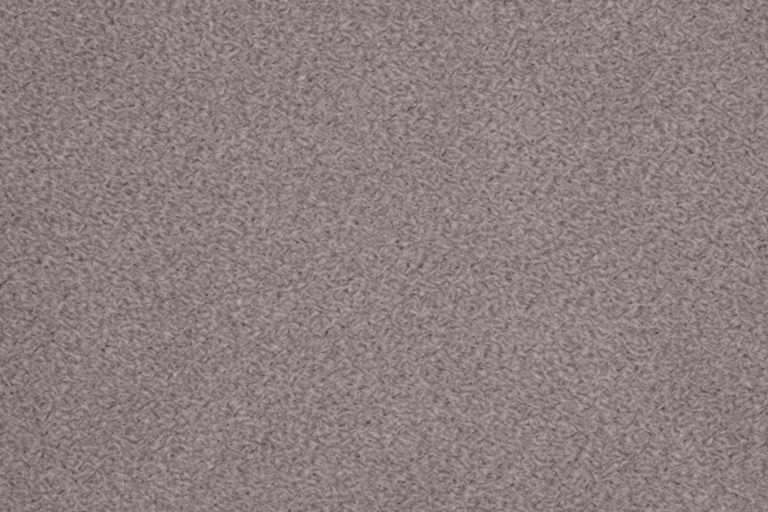
Write a Shadertoy shader that draws this texture.

```glsl
// Soft mauve suede: a short, slanted nap with dark pits and pale stray fibres.
// Two stretched gradient-noise layers, lying in different directions, are mixed
// in small patches; fine grit, faint clumps and a slow fall-off of light are added.

#define BASE_COLOR   vec3(0.558, 0.500, 0.503)
#define TONE_TINT    vec3(1.02, 0.97, 1.03)
#define NAP_SCALE    vec2(80.0, 146.0)
#define NAP_ANGLE    -0.45
#define CROSS_ANGLE  0.62
#define NAP_DEPTH    0.20
#define GRIT_DEPTH   0.065
#define CLUMP_DEPTH  0.04
#define PIT_DEPTH    0.105
#define FIBRE_LIGHT  0.04
#define LIGHT_CENTER vec2(0.90, 0.55)
#define LIGHT_FALL   0.04

// Integer hash of a lattice point, from 0 to 1
float hash(ivec2 cell) {
    uvec2 q = uvec2(cell) * uvec2(1597334673u, 3812015801u);
    uint n = (q.x ^ q.y) * 1597334673u;
    n ^= n >> 15;
    n *= 2246822519u;
    n ^= n >> 13;
    return float(n >> 8) / 16777216.0;
}

// Slope contribution of one lattice corner
float corner(ivec2 cell, vec2 offset) {
    float angle = 6.28319 * hash(cell);
    return dot(vec2(cos(angle), sin(angle)), offset);
}

// Gradient noise, roughly -0.7 to 0.7
float noise(vec2 p) {
    vec2 f = fract(p);
    ivec2 i = ivec2(floor(p));
    vec2 u = f * f * f * (f * (f * 6.0 - 15.0) + 10.0);
    float low = mix(corner(i, f),
                    corner(i + ivec2(1, 0), f - vec2(1, 0)), u.x);
    float high = mix(corner(i + ivec2(0, 1), f - vec2(0, 1)),
                     corner(i + ivec2(1, 1), f - vec2(1, 1)), u.x);
    return mix(low, high, u.y);
}

// Coordinates measured along and across a direction
vec2 along(vec2 p, float angle) {
    float c = cos(angle), s = sin(angle);
    return vec2(c * p.x + s * p.y, c * p.y - s * p.x);
}

// Slanted nap, with small patches brushed the other way
float nap(vec2 p) {
    float main = noise(along(p, NAP_ANGLE) * NAP_SCALE);
    float crossed = noise(along(p, CROSS_ANGLE) * NAP_SCALE + 31.7);
    float patches = noise(p * 44.0 + 5.3) + 0.25 * noise(p * 2.2 + 9.1);
    return mix(main, crossed, smoothstep(-0.05, 0.25, patches));
}

// Short pale fibres, kept only in scattered places
float strayFibres(vec2 p) {
    float ridge = abs(noise(along(p, NAP_ANGLE + 0.2) * vec2(48.0, 100.0) + 63.4));
    float keep = smoothstep(0.05, 0.32, noise(p * 72.0 + 12.6));
    return keep * (1.0 - smoothstep(0.0, 0.16, ridge));
}

// Small dark gaps between the tufts
float pits(vec2 p) {
    return smoothstep(0.24, 0.48, noise(along(p, CROSS_ANGLE) * vec2(88.0, 118.0) + 47.9));
}

void mainImage(out vec4 fragColor, in vec2 fragCoord) {
    vec2 p = fragCoord / iResolution.y;

    // Bend the fibres a little
    vec2 bent = p + 0.0035 * vec2(noise(p * 56.0), noise(p * 56.0 + 17.2));

    // Surface relief
    float tone = NAP_DEPTH * nap(bent);
    tone += GRIT_DEPTH * noise(along(p, 0.4) * 190.0 + 3.8);
    tone += CLUMP_DEPTH * (noise(bent * 46.0 + 8.5) + 0.5 * noise(p * 6.0 + 2.4));
    tone -= PIT_DEPTH * pits(bent);
    tone += FIBRE_LIGHT * strayFibres(bent);

    // Slow change of light over the cloth
    vec2 away = p - LIGHT_CENTER;
    tone += LIGHT_FALL * (0.29 - dot(away, away));

    fragColor = vec4(clamp(BASE_COLOR + TONE_TINT * tone, 0.0, 1.0), 1.0);
}
```
